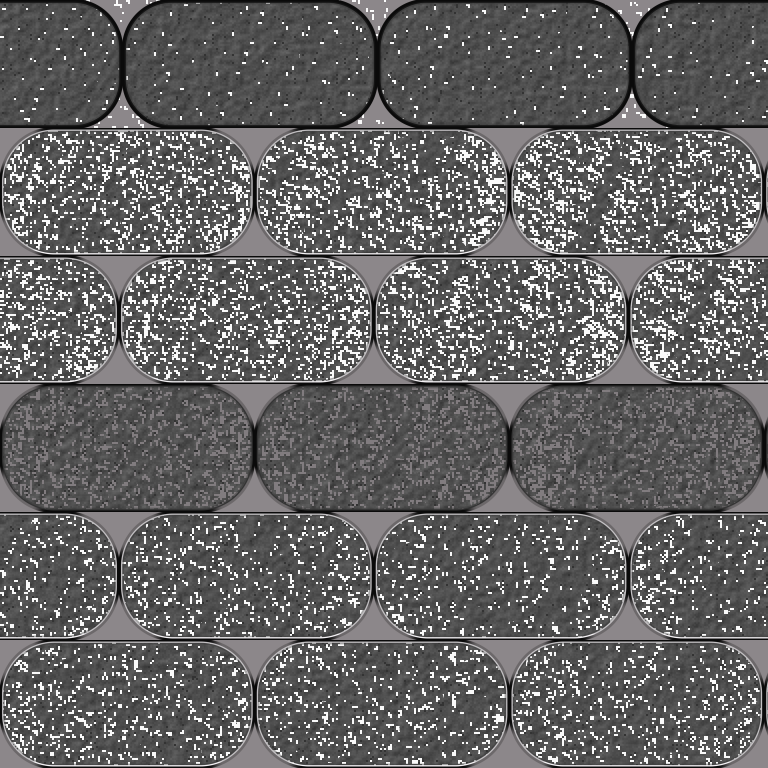
A Shadertoy shader for this pattern:

```glsl
// Staggered rounded stone bricks with speckled wear, dark joints and grey mortar.
#define COLUMNS 3.015
#define ROWS 6.0
#define STAGGER 0.467
#define HALF_SIZE vec2(0.984, 0.488)
#define CORNER 0.41
#define RIM_WIDTH 0.010
#define JOINT_WIDTH 0.021
#define SPECK_CELLS 384.0
#define GRAIN_SCALE 150.0
#define STONE vec3(0.31)
#define MORTAR vec3(0.55, 0.53, 0.54)
#define SAMPLES 3

// Share of each row covered by specks, bottom to top
const float SPECK_DENSITY[6] = float[6](0.135, 0.125, 0.24, 0.25, 0.235, 0.04);

float hash(vec2 p) {
    return fract(sin(dot(p, vec2(127.1, 311.7))) * 43758.5453);
}

float noise(vec2 p) {
    vec2 i = floor(p), f = fract(p);
    f = f * f * (3.0 - 2.0 * f);
    return mix(mix(hash(i), hash(i + vec2(1, 0)), f.x),
               mix(hash(i + vec2(0, 1)), hash(i + vec2(1, 1)), f.x), f.y);
}

float roundedBox(vec2 p, vec2 halfSize, float radius) {
    vec2 q = abs(p) - halfSize + radius;
    return length(max(q, 0.0)) + min(max(q.x, q.y), 0.0) - radius;
}

// Short strokes: a lit cell sometimes spreads to a neighbour
float specks(vec2 uv, float density) {
    vec2 cell = floor(uv * SPECK_CELLS);
    float turn = hash(cell + 31.7);
    vec2 side = turn < 0.5 ? vec2(1, 0) : vec2(0, 1);
    float spread = step(0.25, fract(turn * 7.0)) * hash(cell + side);
    return step(1.0 - density * 0.6, max(hash(cell), spread));
}

// Embossed stone, lit along a diagonal
vec3 stoneColor(vec2 uv) {
    vec2 p = uv * GRAIN_SCALE;
    float relief = noise(p) - noise(p + vec2(0.6, -0.7));
    relief += 0.5 * (noise(p * 0.4 + 9.0) - noise(p * 0.4 + vec2(9.4, 8.6)));
    float grit = hash(floor(uv * SPECK_CELLS) + 71.3);
    vec3 color = STONE + 0.09 * relief + 0.05 * (grit - 0.5);
    return mix(color, vec3(0.2), step(0.95, grit));
}

vec3 wallColor(vec2 uv, float blur) {
    // Brick cell, two units wide and one unit high
    float row = clamp(floor(uv.y * ROWS), 0.0, ROWS - 1.0);
    bool topRow = row > 4.5;
    bool dullRow = row == 2.0;
    float x = uv.x * COLUMNS - STAGGER * mod(row, 2.0) - (topRow ? 0.014 : 0.0);
    vec2 p = vec2(2.0 * fract(x) - 1.0, fract(uv.y * ROWS) - 0.5);
    float radius = topRow ? 0.37 : CORNER;
    float d = roundedBox(p, HALF_SIZE, radius);

    // Mortar wedges and joints, fainter around the corners
    vec2 bend = abs(p) - HALF_SIZE + radius;
    float corner = smoothstep(0.06, 0.18, min(bend.x, bend.y));
    float joint = 1.0 - smoothstep(JOINT_WIDTH - blur, JOINT_WIDTH + blur, d);
    vec3 color = mix(MORTAR, vec3(0.04), joint * (topRow ? 1.0 : 1.0 - 0.75 * corner));
    if (topRow) color = mix(color, vec3(0.98), specks(uv, 0.12) * (1.0 - joint));

    // Specks gather at the brick ends, most of all near the lower corners
    float ends = smoothstep(0.45, 0.95, abs(p.x));
    float lower = smoothstep(0.1, -0.45, p.y);
    float patches = 0.6 + 0.8 * noise(uv * 40.0 + 4.0);
    float density = SPECK_DENSITY[int(row)] * patches * (0.85 + ends * (0.45 + 0.6 * lower));
    vec3 speckColor = dullRow ? MORTAR * 0.92 : vec3(0.98);
    vec3 stone = mix(stoneColor(uv), speckColor, specks(uv, density));

    // Thin rim with a darker line inside it, brightest on the lower edge
    float rim = smoothstep(-RIM_WIDTH - blur, -RIM_WIDTH + blur, d);
    float groove = smoothstep(-2.2 * RIM_WIDTH - blur, -2.2 * RIM_WIDTH + blur, d);
    vec3 rimColor = vec3(0.77, 0.76, 0.77) + 0.2 * step(p.y, -0.45);
    if (dullRow) rimColor = vec3(0.2);
    if (topRow) rimColor = vec3(0.08);
    stone = mix(stone, vec3(0.22), groove * 0.45);
    stone = mix(stone, rimColor, rim);
    return mix(stone, color, smoothstep(-blur, blur, d));
}

void mainImage(out vec4 fragColor, in vec2 fragCoord) {
    float blur = 0.3 * ROWS / iResolution.y;
    vec3 total = vec3(0.0);
    for (int j = 0; j < SAMPLES; j++)
        for (int i = 0; i < SAMPLES; i++) {
            vec2 offset = (vec2(i, j) + 0.5) / float(SAMPLES) - 0.5;
            total += wallColor((fragCoord + offset) / iResolution.xy, blur);
        }
    fragColor = vec4(total / float(SAMPLES * SAMPLES), 1.0);
}
```
